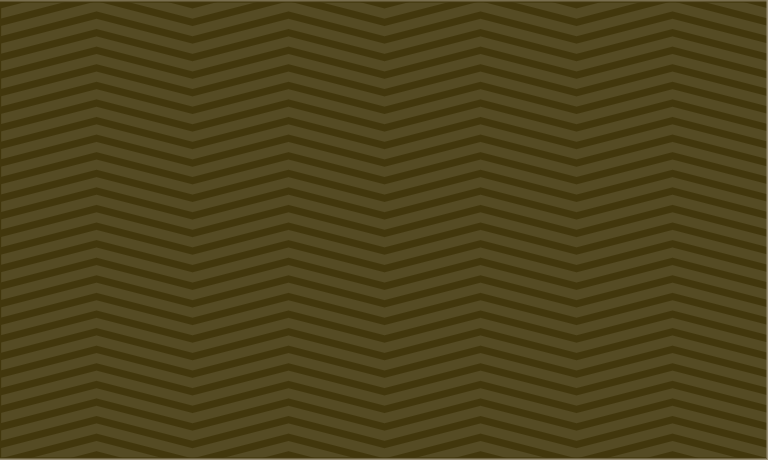
Reproduce this pattern procedurally as a Shadertoy shader.

```glsl
// Olive chevron stripes: a triangle wave shifts evenly stacked horizontal bands,
// so light and dark zigzags alternate down the canvas.
// Hairlines of differing brightness trim the four edges.

const float WAVES = 4.0;          // zigzag periods across
const float WAVE_SHIFT = 0.0007;  // in canvas widths
const float BANDS = 26.15;        // stripe pairs down
const float ZIGZAG_DEPTH = 1.41;  // peak-to-valley drop, in stripe pairs
const float BAND_OFFSET = 0.07;   // start of the first light band, in pairs
const float LIGHT_SHARE = 0.58;   // light part of each pair
const float TRIM_WIDTH = 0.0033;  // in canvas heights
const float SHADE_WIDTH = 0.0025; // dark line inside the trim

const vec3 LIGHT_OLIVE = vec3(0.333, 0.293, 0.140);
const vec3 DARK_OLIVE = vec3(0.258, 0.216, 0.050);
const vec3 PALE_TRIM = vec3(0.60, 0.56, 0.47);  // right and bottom
const vec3 TOP_TRIM = vec3(0.47, 0.43, 0.31);

// 0 at the peaks, 1 at the valleys
float triangleWave(float x) {
    return abs(fract(x) - 0.5) * 2.0;
}

// Coverage of the region where dist is negative
float coverage(float dist, float pixel) {
    return clamp(0.5 - dist / pixel, 0.0, 1.0);
}

void mainImage(out vec4 fragColor, in vec2 fragCoord) {
    vec2 uv = fragCoord / iResolution.xy;
    float pixel = 1.0 / iResolution.y;

    // Depth below the top edge, measured along the zigzag in stripe pairs
    float depth = (1.0 - uv.y) * BANDS - BAND_OFFSET
                - ZIGZAG_DEPTH * triangleWave((uv.x - WAVE_SHIFT) * WAVES);

    // Distance to the nearest light band, centred in its cell
    float halfLight = 0.5 * LIGHT_SHARE;
    float band = abs(fract(depth - halfLight + 0.5) - 0.5) - halfLight;
    float slope = 2.0 * WAVES * ZIGZAG_DEPTH / iResolution.x;
    float bandPixel = length(vec2(BANDS * pixel, slope));
    vec3 color = mix(DARK_OLIVE, LIGHT_OLIVE, coverage(band, bandPixel));

    // Edge trim: dark left and inside the top and bottom, pale right and bottom
    vec2 lowEdge = fragCoord * pixel;
    vec2 highEdge = (iResolution.xy - fragCoord) * pixel;
    float shade = min(lowEdge.x, min(lowEdge.y, highEdge.y) - TRIM_WIDTH) - SHADE_WIDTH;
    color = mix(color, DARK_OLIVE, coverage(shade, pixel));
    color = mix(color, TOP_TRIM, coverage(highEdge.y - TRIM_WIDTH, pixel));
    float pale = min(highEdge.x, lowEdge.y) - TRIM_WIDTH;
    color = mix(color, PALE_TRIM, coverage(pale, pixel));

    fragColor = vec4(color, 1.0);
}
```
